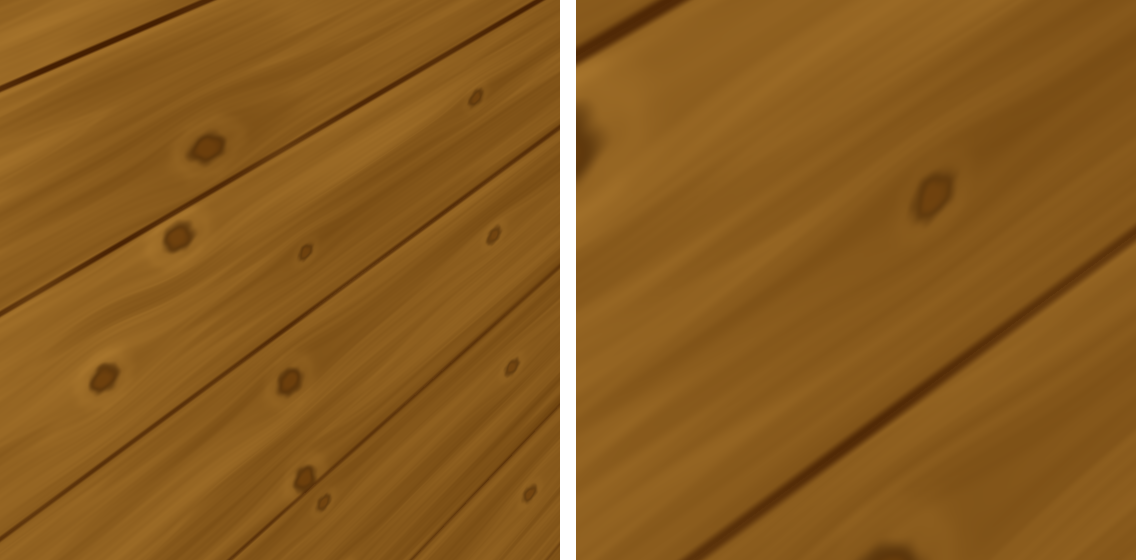
Left: the whole. Right: its middle third, enlarged.
A Shadertoy shader for this texture:

```glsl
// Varnished pine boards fanning out in perspective, with soft grain and knots.
// Seams form a ruled family of lines, so one formula gives the board number;
// stretched gradient noise, bent around each knot, makes the grain.

const float SEAM_TOP = 0.841;      // height of the first seam at the left edge
const float SEAM_SLOPE = 0.428;    // slope of the first seam
const float BOARD_HEIGHT = 0.402;  // seam spacing at the left edge
const float BOARD_TAPER = 0.154;   // loss of spacing across the canvas
const float SEAM_HALF_WIDTH = 0.0052;
const float SOFTNESS = 0.0028;     // edge blur
const int LARGE_KNOTS = 5;
const int ALL_KNOTS = 12;
const vec3 WOOD_DARK = vec3(0.44, 0.27, 0.06);
const vec3 WOOD_LIGHT = vec3(0.67, 0.47, 0.18);
const vec3 KNOT_COLOR = vec3(0.36, 0.20, 0.03);
const vec3 SEAM_COLOR = vec3(0.27, 0.12, 0.005);

struct Knot {
    float along;     // horizontal position
    float board;     // board number plus fraction across it
    float tilt;
    vec2 radii;
    float strength;
};

vec2 gradient(vec2 cell) {
    float angle = 6.2832 * fract(sin(dot(cell, vec2(127.1, 311.7))) * 43758.5);
    return vec2(cos(angle), sin(angle));
}

float gradientNoise(vec2 p) {
    vec2 i = floor(p), f = p - i;
    vec2 u = f * f * f * (f * (f * 6.0 - 15.0) + 10.0);
    vec2 e = vec2(1.0, 0.0);
    float low = mix(dot(gradient(i), f), dot(gradient(i + e), f - e), u.x);
    float high = mix(dot(gradient(i + e.yx), f - e.yx),
                     dot(gradient(i + e.xx), f - e.xx), u.x);
    return mix(low, high, u.y);
}

float boardSpacing(float x) { return BOARD_HEIGHT - BOARD_TAPER * x; }

// Large knots wander diagonally; small ones alternate along the right half.
Knot makeKnot(int index) {
    float i = float(index);
    if (index < LARGE_KNOTS)
        return Knot(0.23 + 0.06 * i + 0.17 * cos(2.0 * i - 0.6),
                    0.64 + 0.54 * i + 0.13 * cos(1.6 * i + 0.3),
                    0.6 + 0.13 * i,
                    (0.035 - 0.0025 * i) * vec2(1.0, 0.7), 0.82);
    float j = i - float(LARGE_KNOTS);
    return Knot(0.69 + 0.016 * j + 0.16 * cos(3.1416 * j),
                1.4 + 0.5 * j - 0.25 * sin(1.5708 * j),
                1.0, vec2(0.016, 0.0085), 0.65);
}

void mainImage(out vec4 fragColor, in vec2 fragCoord) {
    vec2 uv = fragCoord / iResolution.xy;
    float blur = max(SOFTNESS, 1.0 / iResolution.y);
    float spacing = boardSpacing(uv.x);
    float board = (SEAM_TOP + SEAM_SLOPE * uv.x - uv.y) / spacing;
    float id = floor(board);

    // Knots: gather their mask, halo, trailing streak and grain bend
    float bend = 0.0, tone = 0.0, knotMask = 0.0, knotShade = 1.0;
    for (int i = 0; i < ALL_KNOTS; i++) {
        Knot k = makeKnot(i);
        if (floor(k.board) != id) continue;
        vec2 center = vec2(k.along, SEAM_TOP + SEAM_SLOPE * k.along
                                    - k.board * boardSpacing(k.along));
        vec2 d = uv - center;
        float c = cos(k.tilt), s = sin(k.tilt);
        vec2 q = vec2(c * d.x + s * d.y, c * d.y - s * d.x) / k.radii;
        float r = length(q) + 0.25 * gradientNoise(q * 1.3 + float(i) * 5.7);
        float mask = k.strength * (1.0 - smoothstep(0.65, 1.15 + blur / k.radii.y, r));
        if (mask > knotMask) {
            knotMask = mask;
            knotShade = 1.12 - 0.3 * smoothstep(0.3, 0.95, r);
        }
        float size = k.radii.x / 0.035;
        float across = board - k.board;
        vec2 reach = vec2(d.x / 0.11, across / 0.22) / size;
        bend += across * 0.8 * exp(-dot(reach, reach));
        tone += 0.16 * size * exp(-pow((r - 1.7) / 0.5, 2.0));
        tone -= 0.25 * size * smoothstep(0.0, 0.05, d.x) * exp(-max(d.x, 0.0) / 0.12)
              * exp(-pow(across / (0.13 * size), 2.0));
    }

    // Grain: three scales stretched along the boards, plus thin pale streaks
    vec2 grainPos = vec2(uv.x, board - bend);
    vec2 offset = id * vec2(7.3, 13.7) + 3.1;
    float broad = gradientNoise(grainPos * vec2(1.6, 4.0) + offset);
    float middle = gradientNoise(grainPos * vec2(2.6, 13.0) + offset.yx);
    float fine = gradientNoise(grainPos * vec2(5.0, 42.0) + offset);
    tone += 0.36 * broad + 0.24 * middle + 0.09 * fine;
    tone += 0.07 * (1.0 - smoothstep(0.0, 0.1, abs(broad + 0.3 * middle)));

    // Light falls off towards the lower right; each board has its own tone
    tone += 0.46 + 0.28 * (0.5 - uv.x) + 0.14 * (uv.y - 0.5);
    tone += 0.06 * gradient(vec2(id, 4.0)).x;

    // Seams thin out and fade from board to board, with a lit lower lip
    float seam = floor(board + 0.5);
    float slope = SEAM_SLOPE + BOARD_TAPER * seam;
    float signedDist = (board - seam) * spacing / sqrt(1.0 + slope * slope);
    float halfWidth = SEAM_HALF_WIDTH - 0.0007 * seam;
    float wear = 0.9 + 0.4 * gradientNoise(vec2(uv.x * 7.0, seam * 5.3 + 0.4));
    float line = 1.0 - smoothstep(halfWidth - blur, halfWidth + blur, abs(signedDist));
    line *= clamp((0.98 - 0.13 * seam) * wear, 0.0, 1.0);
    tone += 0.2 * (1.0 - 0.7 * uv.x) * exp(-pow((signedDist - 0.011) / 0.006, 2.0));
    tone -= 0.12 * exp(-abs(signedDist) / 0.012);

    vec3 color = mix(WOOD_DARK, WOOD_LIGHT, clamp(tone, -0.25, 1.1));
    color = mix(color, KNOT_COLOR * knotShade, knotMask);
    color = mix(color, SEAM_COLOR, line);
    fragColor = vec4(color, 1.0);
}
```
